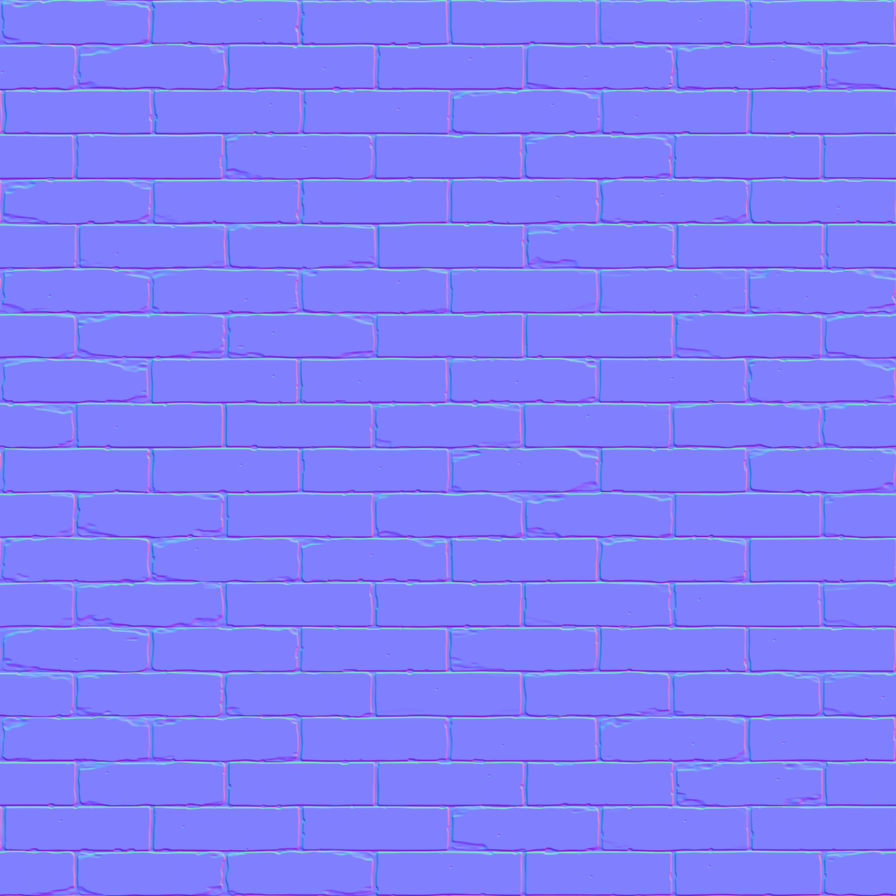
A Shadertoy shader for this texture map:

```glsl
float hash(vec2 p) {
    return fract(sin(dot(p, vec2(127.1, 311.7))) * 43758.5453);
}

// Value noise that wraps over the unit square
float noise(vec2 uv, vec2 cells) {
    vec2 p = uv * cells, i = floor(p), f = fract(p);
    f = f * f * (3.0 - 2.0 * f);
    vec2 a = mod(i, cells), b = mod(i + 1.0, cells);
    return mix(mix(hash(a), hash(vec2(b.x, a.y)), f.x),
               mix(hash(vec2(a.x, b.y)), hash(b), f.x), f.y);
}

float roundedBox(vec2 p, vec2 halfSize, float radius) {
    vec2 q = abs(p) - halfSize + radius;
    return length(max(q, 0.0)) + min(max(q.x, q.y), 0.0) - radius;
}

float wallHeight(vec2 uv) {
    // Running bond: 6 bricks across, 20 courses, each slightly shifted
    vec2 grid = vec2(6.0, 20.0);
    vec2 q = uv * grid;
    q.y += 0.03 * (noise(uv + 0.13, vec2(30.0, 40.0)) - 0.5);
    float course = mod(floor(q.y), grid.y);
    q.x += 0.5 * (1.0 - mod(course, 2.0)) - 0.022 * hash(vec2(course, 4.0));
    q.x += 0.012 * (noise(uv + 0.83, vec2(30.0, 60.0)) - 0.5);
    vec2 id = mod(floor(q), grid);
    vec2 local = (fract(q) - 0.5) / grid;
    float wear = smoothstep(0.4, 0.55, hash(id + 17.3));

    // Brick outline with uneven edges and occasional nicks
    vec2 halfSize = 0.5 / grid - vec2(0.0023, 0.0010);
    float wobble = noise(uv, vec2(80.0, 100.0)) - 0.5;
    float nick = smoothstep(0.72, 0.95, noise(uv + 0.37, vec2(110.0, 130.0)));
    float d = roundedBox(local, halfSize, mix(0.002, 0.006, wear));
    d += wobble * mix(0.0004, 0.0020, wear) + nick * 0.0016;
    float bevel = mix(0.0006, 0.0012, noise(uv + 0.53, vec2(30.0, 40.0)));
    float body = smoothstep(bevel, -bevel, d);

    // Broken corners: shallow, ragged and streaked along the brick
    vec2 inset = halfSize - abs(local);
    float corner = hash(id + 5.3 * sign(local) + 31.0);
    float reach = mix(0.002, 0.0130, corner);
    float streak = 0.55 * noise(uv, vec2(36.0, 140.0))
                 + 0.45 * noise(uv + 0.21, vec2(100.0, 260.0)) - 0.5;
    float chip = inset.x * 0.22 + inset.y - reach + streak * 0.016;
    float broken = wear * smoothstep(0.0, -0.004, chip);
    float grit = noise(uv + 0.47, vec2(120.0, 280.0));
    float face = wear * clamp(0.22 * chip, -0.0011, 0.0) - 0.0007 * broken * grit;

    // A small pit on some bricks
    vec2 pit = (vec2(hash(id + 8.1), hash(id + 12.9)) - 0.5) * vec2(0.11, 0.026);
    float pitMask = smoothstep(0.0017, 0.0, length((local - pit) * vec2(0.8, 1.2)));
    face -= 0.0006 * pitMask * step(0.5, hash(id + 23.0));

    // Mortar rises unevenly, mostly in the upright joints
    float upright = smoothstep(0.0, 0.004, inset.y);
    float fill = noise(uv + 0.71, vec2(24.0, 40.0));
    float mortar = 0.0005 * fill + upright * mix(0.0003, 0.0011, fill);
    return mix(mortar, 0.0026 + face, body);
}

vec3 wallNormal(vec2 uv, vec2 e) {
    // Slope from four diagonal samples
    float bl = wallHeight(uv - e);
    float tr = wallHeight(uv + e);
    float br = wallHeight(uv + vec2(e.x, -e.y));
    float tl = wallHeight(uv + vec2(-e.x, e.y));
    vec2 slope = vec2(br + tr - bl - tl, tl + tr - bl - br) / (4.0 * e);
    return normalize(vec3(-slope, 1.0));
}

void mainImage(out vec4 fragColor, in vec2 fragCoord) {
    vec2 uv = fragCoord / iResolution.xy;
    vec2 spread = max(vec2(0.0006), 0.33 / iResolution.xy);

    // Average the normals of 3 by 3 points around each pixel
    vec3 normal = vec3(0.0);
    for (int i = 0; i < 9; i++) {
        vec2 offset = vec2(i % 3, i / 3) - 1.0;
        normal += wallNormal(uv + offset * spread, 0.5 * spread) / 9.0;
    }
    fragColor = vec4(normal * 0.5 + 0.5, 1.0);
}
```
